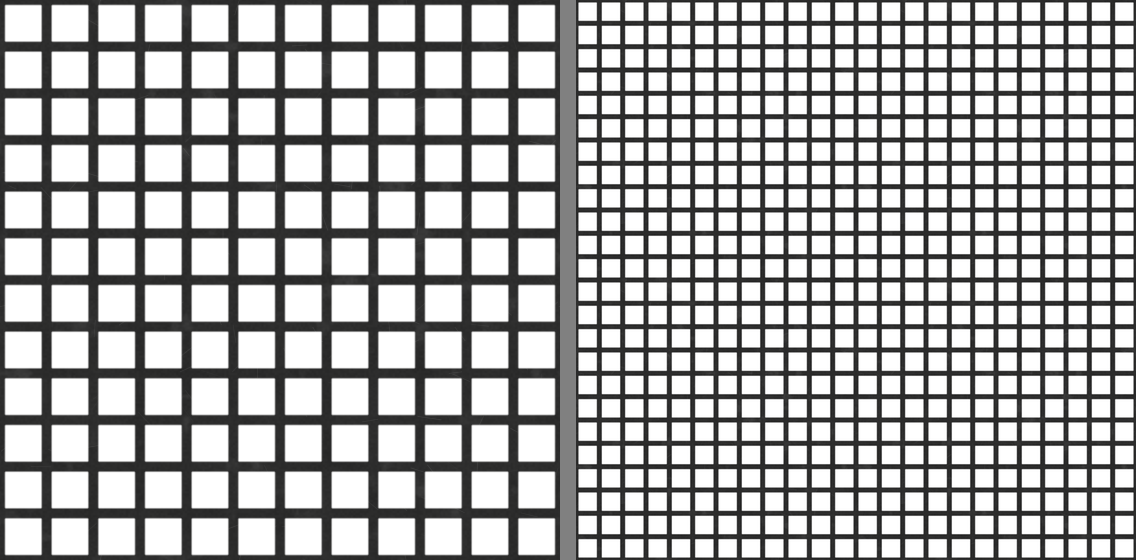
Left: one tile. Right: repeated 2 by 2.
Write a WebGL 2 fragment shader that draws this pattern.

```glsl
#version 300 es
precision highp float;

#define REPEATS 12.0
#define HOLE_HALF 0.394
#define CORNER 0.03
#define SOFTNESS 0.026
#define BAR_COLOR vec3(0.172, 0.172, 0.171)
#define HOLE_COLOR vec3(1.0)
#define MOTTLE 0.035
#define GRAIN 0.022
#define SCUFF 0.05
#define SCRATCH 0.05
#define SCRATCH_CELLS 28.0

uniform vec2 u_resolution;
out vec4 fragColor;

float hash(vec2 p) {
  vec3 q = fract(p.xyx * vec3(0.1031, 0.1030, 0.0973));
  q += dot(q, q.yzx + 33.33);
  return fract((q.x + q.y) * q.z);
}

// Value noise that wraps after a whole number of cells.
float wrapNoise(vec2 uv, float period, float seed) {
  vec2 p = uv * period;
  vec2 cell = floor(p);
  vec2 f = fract(p);
  f = f * f * (3.0 - 2.0 * f);
  vec2 lo = mod(cell, period) + seed;
  vec2 hi = mod(cell + 1.0, period) + seed;
  float bottom = mix(hash(lo), hash(vec2(hi.x, lo.y)), f.x);
  float top = mix(hash(vec2(lo.x, hi.y)), hash(hi), f.x);
  return mix(bottom, top, f.y);
}

float wrapFbm(vec2 uv, float period, float seed) {
  float sum = 0.0;
  float weight = 0.5;
  for (int i = 0; i < 4; i++) {
    sum += weight * wrapNoise(uv, period, seed);
    period *= 2.0;
    seed += 17.0;
    weight *= 0.5;
  }
  return sum / 0.9375;
}

float roundedSquare(vec2 p, float halfSize, float radius) {
  vec2 q = abs(p) - halfSize + radius;
  return length(max(q, 0.0)) + min(max(q.x, q.y), 0.0) - radius;
}

float segmentDistance(vec2 p, vec2 halfSpan) {
  float t = clamp(dot(p, halfSpan) / dot(halfSpan, halfSpan), -1.0, 1.0);
  return length(p - halfSpan * t);
}

// Faint, short scratches scattered over a wrapped grid.
float scratches(vec2 uv, float pixel) {
  vec2 p = uv * SCRATCH_CELLS;
  vec2 cell = floor(p);
  float blur = max(0.05, pixel * SCRATCH_CELLS);
  float mark = 0.0;
  for (int y = -1; y <= 1; y++) {
    for (int x = -1; x <= 1; x++) {
      vec2 neighbour = cell + vec2(x, y);
      vec2 id = mod(neighbour, SCRATCH_CELLS);
      vec2 center = neighbour + vec2(hash(id + 51.0), hash(id + 83.0));
      float angle = 6.2832 * hash(id + 127.0);
      vec2 halfSpan = mix(0.15, 0.6, hash(id + 151.0)) * vec2(cos(angle), sin(angle));
      float strength = smoothstep(0.6, 1.0, hash(id + 191.0));
      float d = segmentDistance(p - center, halfSpan);
      mark = max(mark, strength * (1.0 - smoothstep(0.0, blur, d)));
    }
  }
  return mark;
}

void main() {
  vec2 uv = gl_FragCoord.xy / u_resolution;
  float pixel = 1.0 / min(u_resolution.x, u_resolution.y);

  // Worn dark bars
  float wear = MOTTLE * (wrapFbm(uv, 16.0, 3.0) - 0.5);
  wear += GRAIN * (wrapNoise(uv, 256.0, 29.0) - 0.5);
  wear += SCUFF * smoothstep(0.62, 0.85, wrapFbm(uv, 24.0, 211.0));
  wear += SCRATCH * scratches(uv, pixel);
  vec3 bars = BAR_COLOR + wear;

  // Square openings with soft edges
  vec2 local = fract(uv * REPEATS) - 0.5;
  float d = roundedSquare(local, HOLE_HALF, CORNER);
  float edge = max(SOFTNESS, 0.7 * pixel * REPEATS);
  float hole = 1.0 - smoothstep(-edge, edge, d);

  fragColor = vec4(mix(bars, HOLE_COLOR, hole), 1.0);
}
```
